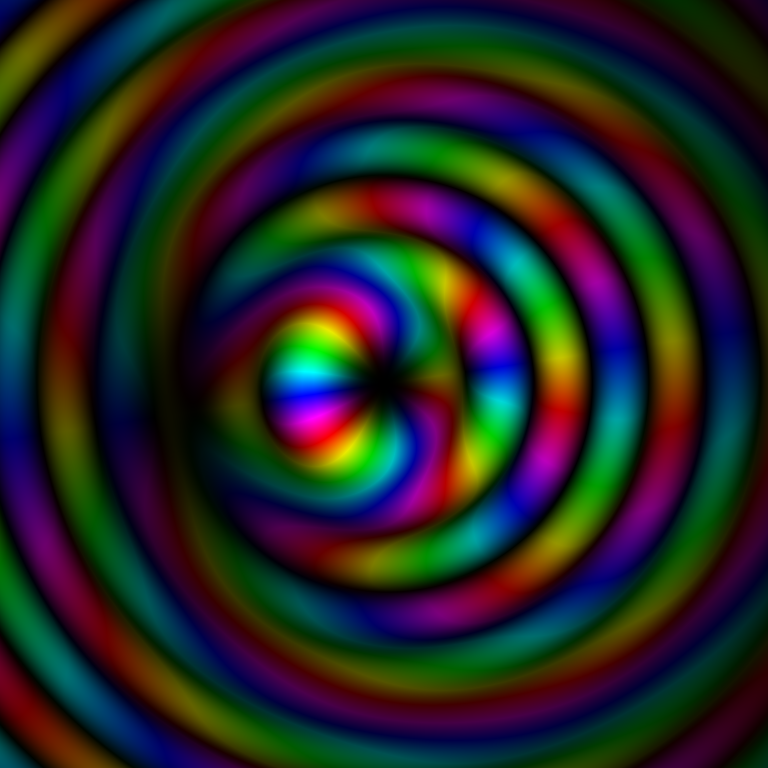
Give the GLSL for this background, as a Shadertoy shader.

```glsl
// Two interfering Bessel vortex waves, with phase shown as hue and strength as brightness.

const float PI = 3.14159265;

// Bessel function of whole order, by the midpoint rule on its integral form.
float bessel(float order, float x) {
    const int STEPS = 32;
    float sum = 0.0;
    for (int i = 0; i < STEPS; i++) {
        float t = (float(i) + 0.5) * PI / float(STEPS);
        sum += cos(order * t - x * sin(t));
    }
    return sum / float(STEPS);
}

// Unit complex number at the given angle.
vec2 phasor(float angle) {
    return vec2(cos(angle), sin(angle));
}

// Fully saturated colour wheel, hue in turns.
vec3 hueColor(float hue) {
    vec3 wheel = abs(fract(hue + vec3(0.0, 2.0, 1.0) / 3.0) * 6.0 - 3.0);
    return clamp(wheel - 1.0, 0.0, 1.0);
}

void mainImage(out vec4 fragColor, in vec2 fragCoord) {
    vec2 p = (2.0 * fragCoord - iResolution.xy) / min(iResolution.x, iResolution.y);
    float radius = length(p);
    float angle = atan(p.y, p.x);

    // Vortices of charge three and four with different wavelengths.
    vec2 field = bessel(3.0, 24.1 * radius) * phasor(3.0 * angle + 0.605)
               - bessel(4.0, 20.3 * radius) * phasor(4.0 * angle + 0.46);

    // Domain colouring.
    float hue = atan(field.y, field.x) / (2.0 * PI);
    float brightness = min(1.5 * length(field), 1.0);
    fragColor = vec4(hueColor(hue) * brightness, 1.0);
}
```
